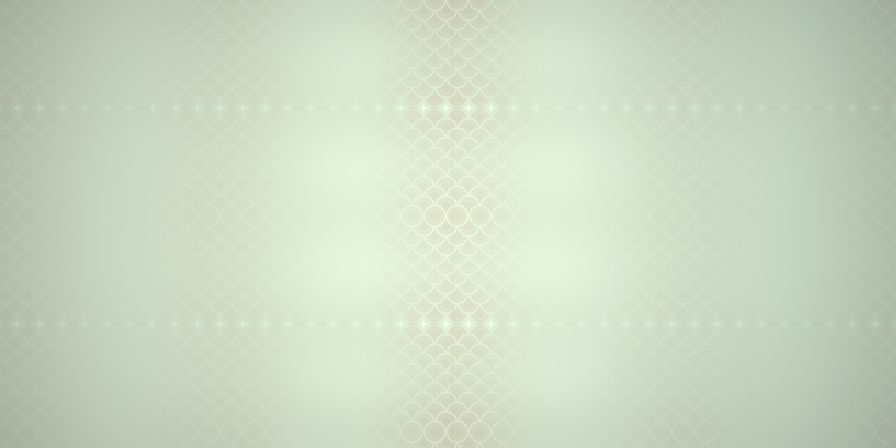
A WebGL 2 fragment shader for this background:

```glsl
#version 300 es
precision highp float;
// Pale green vignette over mirrored bands of fan scales, with rows of small stars.

uniform vec2 u_resolution;
out vec4 outColor;

// Colours
const vec3 CENTRE_GREEN = vec3(0.900, 0.962, 0.868);
const vec3 EDGE_GREY    = vec3(0.660, 0.704, 0.636);
const vec3 COOL_TINT    = vec3(-0.016, -0.002, 0.002);
const vec3 FAN_BEIGE    = vec3(-0.022, -0.070, -0.072);
const vec3 LINE_LIGHT   = vec3(0.036, 0.034, 0.036);
const vec3 STAR_LIGHT   = vec3(0.080, 0.085, 0.085);

// Layout, in canvas heights; x is measured from the middle
const float PI        = 3.14159;
const float SEAM_X    = 0.0104;
const float MIRROR_Y  = 0.518;
const float BAND      = 0.241;   // mirror line to star row
const float COLUMN    = 0.505;   // spacing of the patterned columns
const float RADIUS    = 0.0252;
const float ROW_STEP  = 0.0216;
const float LAST_ROW  = 10.0;
const float LATTICE_X = 0.0208;

// Distance to the nearest point of a row spaced two radii apart
float latticeDistance(float x, float offset) {
    return abs(mod(x - LATTICE_X - offset + RADIUS, 2.0 * RADIUS) - RADIUS);
}

// Normalised radius inside the frontmost fan, or -1 in a gap
float fanRadius(float x, float v) {
    float firstRow = floor(v / ROW_STEP) - 2.0;
    for (int i = 0; i < 5; i++) {
        float row = firstRow + float(i);
        if (row < 0.0 || row > LAST_ROW) continue;
        float dx = latticeDistance(x, mod(row, 2.0) * RADIUS);
        float r = length(vec2(dx, v - row * ROW_STEP)) / RADIUS;
        if (r < 1.0) return r;
    }
    return -1.0;
}

// Soft ring of given radius and half width
float ring(float r, float radius, float width) {
    return 1.0 - smoothstep(0.0, width, abs(r - radius));
}

void main() {
    vec2 p = gl_FragCoord.xy / u_resolution.y;
    p.x -= 0.5 * u_resolution.x / u_resolution.y;
    float pixel = 1.0 / u_resolution.y;
    float seamX = p.x - SEAM_X;
    float v = abs(mod(p.y - MIRROR_Y + BAND, 2.0 * BAND) - BAND);

    // Vignette, slightly cooler to the right
    float falloff = length((p - vec2(0.0, 0.49)) * vec2(1.0, 1.3));
    vec3 color = mix(CENTRE_GREEN, EDGE_GREY, min(pow(falloff / 1.2, 1.6), 1.0));
    color += COOL_TINT * smoothstep(0.0, 1.0, p.x);

    // Columns where the pattern shows, and smooth glows between them
    float column = pow(cos(PI * seamX / COLUMN), 2.0);
    float band = pow(cos(PI * v / BAND), 2.0);
    float core = exp(-pow(seamX / 0.12, 2.0));
    float strength = (0.32 * column + 0.68 * core) * mix(0.65, 1.0, band);
    color += 0.022 * (1.0 - column) * (1.0 - band) * exp(-4.0 * seamX * seamX);
    color -= 0.012 * column * (1.0 - core);

    // Fan scales: beige body with pale concentric lines
    float r = fanRadius(p.x, v);
    if (r >= 0.0) {
        float soft = 0.12 + pixel / RADIUS;
        float body = 1.0 - smoothstep(0.72, 0.72 + soft, r);
        float lines = ring(r, 0.93, soft) + 0.6 * ring(r, 0.58, soft);
        color += strength * (FAN_BEIGE * (0.35 + 0.65 * body) + LINE_LIGHT * lines);
    }

    // Concave stars joined by faint dashes where the fans meet
    float starX = latticeDistance(p.x, RADIUS);
    float starY = BAND - v;
    float astroid = sqrt(starX / 0.021) + sqrt(starY / 0.021);
    float star = 1.0 - smoothstep(0.45, 1.15, astroid);
    float dash = exp(-pow(starY / 0.0035, 2.0)) * smoothstep(0.010, 0.022, starX);
    float rowStrength = 0.3 + 0.25 * column + 0.6 * core;
    color += rowStrength * (STAR_LIGHT * star - 0.055 * dash);

    // Faint vertical seam
    color -= 0.018 * (1.0 - smoothstep(0.0, 0.002 + pixel, abs(seamX)));

    outColor = vec4(clamp(color, 0.0, 1.0), 1.0);
}
```
